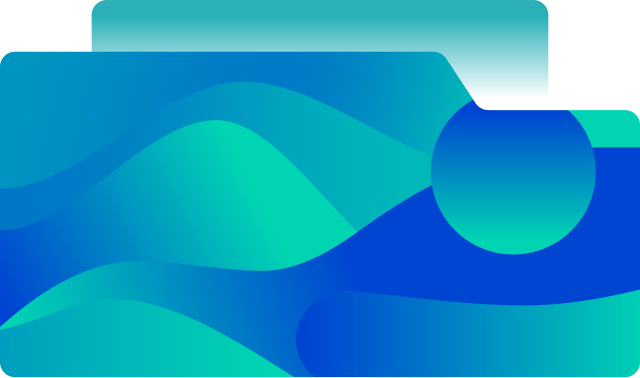
A Shadertoy shader for this background:

```glsl
// A folder with a pale card behind it, its front filled with flowing waves and a disc.
// Wave crests are Hermite curves; the folder outline is a smooth blend of boxes.
// Space is 7.68 x 4.53 units with y measured downward from the top.

// Share of a pixel inside a signed distance
float cover(float d) {
    return clamp(0.5 - d * iResolution.y / 4.53, 0.0, 1.0);
}

// Shared palette, from deep blue to sea green
vec3 ramp(float t) {
    return mix(vec3(0.0, 0.27, 0.82), vec3(0.0, 0.83, 0.70), clamp(t, 0.0, 1.0));
}

// Hermite curve between knots holding x, height and slope
float segment(float x, vec3 a, vec3 b) {
    float w = b.x - a.x;
    float t = clamp((x - a.x) / w, 0.0, 1.0);
    float s = t * t * (3.0 - 2.0 * t);
    float bend = t * (1.0 - t) * w * (a.z * (1.0 - t) - b.z * t);
    return mix(a.y, b.y, s) + bend;
}

float wave(float x, vec3 a, vec3 b, vec3 c) {
    return x < b.x ? segment(x, a, b) : segment(x, b, c);
}

float roundBox(vec2 p, vec2 low, vec2 high, float r) {
    vec2 q = abs(p - 0.5 * (low + high)) - 0.5 * (high - low) + r;
    return length(max(q, 0.0)) + min(max(q.x, q.y), 0.0) - r;
}

float smoothMin(float a, float b, float k) {
    float h = max(k - abs(a - b), 0.0);
    return min(a, b) - h * h / (4.0 * k);
}

// Front panel with a slanted, rounded tab
float folder(vec2 p) {
    float body = roundBox(p, vec2(0.0, 1.32), vec2(7.68, 4.52), 0.18);
    float tab = roundBox(p, vec2(0.0, 0.62), vec2(7.0, 2.5), 0.18);
    float slant = dot(p - vec2(5.525, 0.96), vec2(0.835, -0.551));
    tab = -smoothMin(-tab, -slant, 0.09);
    return smoothMin(tab, body, 0.09);
}

// Top edge of the long blue wave
float blueCrest(float x) {
    vec3 trough = vec3(3.15, 3.245, 0.0), rise = vec3(5.2, 2.21, -0.5);
    if (x < trough.x)
        return wave(x, vec3(0.0, 3.92, -0.9), vec3(1.65, 3.13, 0.0), trough);
    return x < rise.x ? wave(x, trough, vec3(4.29, 2.78, -0.72), rise)
                      : segment(x, rise, vec3(7.3, 1.765, 0.0));
}

vec3 artwork(vec2 p) {
    // Backdrop, darkest near the middle
    float u = p.x + 0.25 * (p.y - 1.0);
    vec3 col = ramp(0.56 - 0.19 * smoothstep(0.0, 3.3, u) + 0.63 * smoothstep(3.3, 7.2, u));

    // Upper teal band
    float crest = wave(p.x, vec3(0.0, 2.26, 0.0), vec3(2.92, 0.98, 0.0), vec3(5.2, 1.88, 0.38));
    col = mix(col, ramp(0.36 + 0.45 * smoothstep(0.3, 5.3, p.x)), cover(crest - p.y));

    // Green hump, lit diagonally
    crest = wave(p.x, vec3(0.0, 2.76, 0.0), vec3(2.6, 1.44, 0.0), vec3(4.29, 2.78, 1.0));
    col = mix(col, ramp((p.x - 0.5 * p.y + 1.75) / 3.65), cover(crest - p.y));

    // Long blue wave
    float fade = 1.0 - (p.x + 0.3 * (3.4 - p.y)) / 4.3;
    col = mix(col, ramp(fade), cover(blueCrest(p.x) - p.y));

    // Lower left wave
    crest = wave(p.x, vec3(0.0, 3.95, -0.17), vec3(1.35, 3.585, 0.0), vec3(3.58, 4.55, 0.62));
    col = mix(col, ramp(0.62 + 0.12 * p.x), cover(crest - p.y));

    // Lower right wave with a rounded left end
    crest = wave(p.x, vec3(4.2, 3.485, 0.1), vec3(6.3, 3.66, 0.0), vec3(7.68, 3.47, -0.24));
    float tip = 0.6 * (length((p - vec2(4.2, 4.07)) / vec2(0.65, 0.585)) - 1.0);
    float tongue = p.x < 4.2 ? tip : crest - p.y;
    col = mix(col, ramp((p.x - 3.7) / 4.1), cover(tongue));

    // Disc
    float disc = length(p - vec2(6.16, 2.06)) - 0.99;
    return mix(col, ramp((p.y - 1.33) / 1.55), cover(disc));
}

void mainImage(out vec4 fragColor, in vec2 fragCoord) {
    vec2 p = fragCoord / iResolution.xy;
    p = vec2(p.x, 1.0 - p.y) * vec2(7.68, 4.53);

    // Card behind, fading to white
    vec3 cardColor = mix(vec3(0.17, 0.69, 0.72), vec3(1.0), clamp((p.y - 0.2) / 0.98, 0.0, 1.0));
    float card = roundBox(p, vec2(1.10, 0.0), vec2(6.58, 1.6), 0.18);
    vec3 col = mix(vec3(1.0), cardColor, cover(card));

    col = mix(col, artwork(p), cover(folder(p)));
    fragColor = vec4(col, 1.0);
}
```
